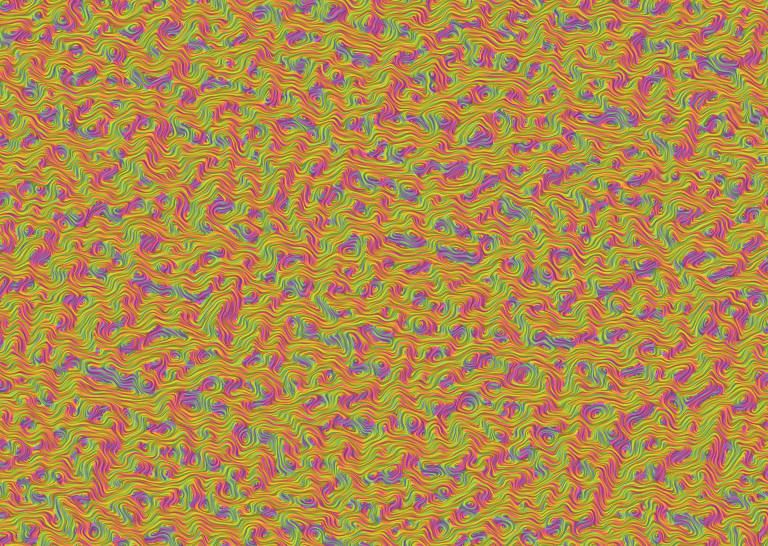
Give the GLSL for this pattern, as a WebGL 1 fragment shader.

```glsl
precision highp float;

uniform vec2 u_resolution;

vec2 cellGradient(vec2 cell) {
  float angle = 6.2832 * fract(sin(dot(cell, vec2(127.1, 311.7))) * 43758.5);
  return vec2(cos(angle), sin(angle));
}

// Gradient noise: value in x, derivatives in yz
vec3 gradientNoise(vec2 p) {
  vec2 i = floor(p);
  vec2 f = p - i;
  vec2 w = f * f * f * (f * (f * 6.0 - 15.0) + 10.0);
  vec2 dw = 30.0 * f * f * (f * (f - 2.0) + 1.0);

  vec2 ga = cellGradient(i);
  vec2 gb = cellGradient(i + vec2(1.0, 0.0));
  vec2 gc = cellGradient(i + vec2(0.0, 1.0));
  vec2 gd = cellGradient(i + vec2(1.0, 1.0));
  float a = dot(ga, f);
  float b = dot(gb, f - vec2(1.0, 0.0));
  float c = dot(gc, f - vec2(0.0, 1.0));
  float d = dot(gd, f - vec2(1.0, 1.0));

  float value = mix(mix(a, b, w.x), mix(c, d, w.x), w.y);
  vec2 slope = mix(mix(ga, gb, w.x), mix(gc, gd, w.x), w.y)
    + dw * (w.yx * (a - b - c + d) + vec2(b, c) - a);
  return vec3(value, slope);
}

// Unit direction of a rightward drift stirred by small and large eddies
vec2 flowDirection(vec2 p) {
  vec2 q = mat2(0.96, 0.28, -0.28, 0.96) * p * 28.0;
  vec2 slope = gradientNoise(q).yz + 0.3 * gradientNoise(q * 0.45 + 37.3).yz;
  slope = slope * mat2(0.96, 0.28, -0.28, 0.96);
  vec2 velocity = vec2(0.62 + slope.y, -0.8 * slope.x);
  return velocity / (length(velocity) + 0.001);
}

// Fine grain in x, tint grain in y
vec2 grain(vec2 p) {
  vec2 turned = mat2(0.8, 0.6, -0.6, 0.8) * p;
  return vec2(gradientNoise(turned * 290.0).x,
              gradientNoise(turned * 200.0 + 71.7).x);
}

// Grain smeared along the streamline through p, in both senses
vec2 streaks(vec2 p) {
  vec2 sum = grain(p);
  float total = 1.0;
  vec2 ahead = p;
  vec2 behind = p;
  for (int i = 1; i <= 10; i++) {
    ahead += 0.0021 * flowDirection(ahead);
    behind -= 0.0021 * flowDirection(behind);
    float weight = 0.5 + 0.5 * cos(3.1416 * float(i) / 11.0);
    sum += weight * (grain(ahead) + grain(behind));
    total += 2.0 * weight;
  }
  return sum / total;
}

// Right is yellow, up green, down red, left violet
vec3 directionColor(vec2 d) {
  return vec3(0.75, 0.57, 0.42)
    + d.x * vec3(0.12, 0.12, -0.24)
    + d.y * vec3(-0.14, 0.2, -0.06);
}

void main() {
  vec2 p = gl_FragCoord.xy / u_resolution.y;
  vec2 streak = streaks(p);

  // Each strand leans in hue from its flow direction
  float lean = 8.0 * streak.y;
  vec2 d = mat2(cos(lean), sin(lean), -sin(lean), cos(lean)) * flowDirection(p);
  vec3 hue = directionColor(d);

  // Dark furrows and bright ridges
  float ridge = smoothstep(-0.14, 0.14, streak.x);
  vec3 furrow = hue * 0.66 + vec3(0.0, 0.01, 0.05);
  gl_FragColor = vec4(clamp(mix(furrow, hue * 1.08, ridge), 0.0, 1.0), 1.0);
}
```
